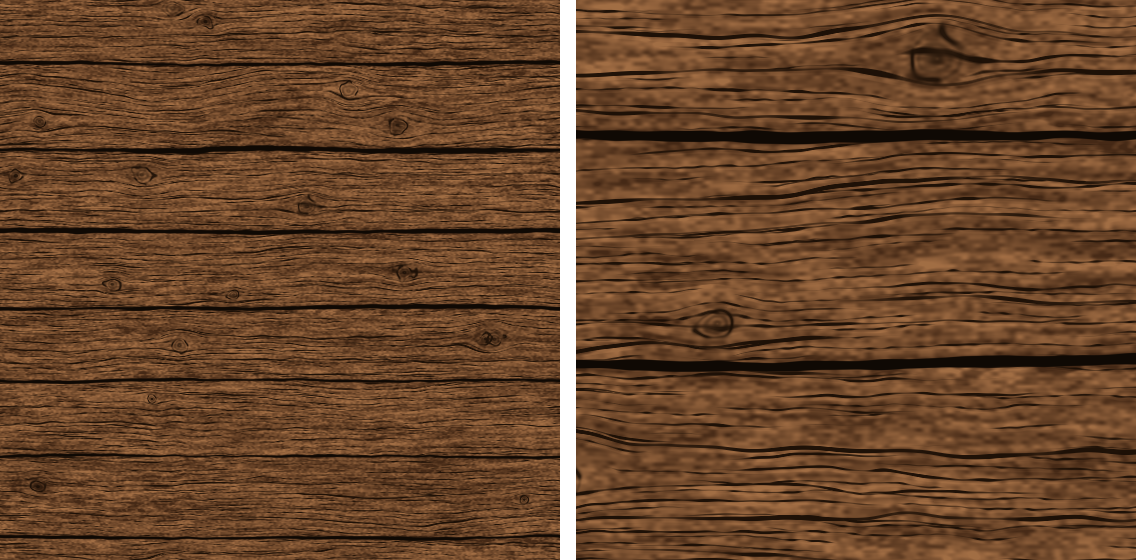
Left: the whole. Right: its middle third, enlarged.
Write a WebGL 1 fragment shader that draws this texture.

```glsl
precision highp float;
// Seven weathered brown timber planks with grain, cracks, knots and dark gaps; tiles both ways.

uniform vec2 u_resolution;

#define PLANKS 7.0
#define FIRST_SEAM 0.039
#define GAP_WIDTH 0.0023
#define KNOT_SIZE 0.0145
#define CRACK_WIDTH 0.0007
#define GRAIN_CONTRAST 1.0
#define WOOD_DARK vec3(0.27, 0.16, 0.085)
#define WOOD_LIGHT vec3(0.60, 0.405, 0.25)
#define CRACK_COLOR vec3(0.10, 0.055, 0.02)
#define GAP_COLOR vec3(0.06, 0.035, 0.015)

const float TAU = 6.2831853;

float hash(vec2 p) {
  vec3 q = fract(vec3(p.xyx) * 0.1031);
  q += dot(q, q.yzx + 33.33);
  return fract((q.x + q.y) * q.z);
}

// One row of noise, periodic along x, with its own random shift
float strand(float x, float cols, float row) {
  float q = (x + hash(vec2(row, cols))) * cols;
  float i = floor(q), f = q - i;
  f *= f * (3.0 - 2.0 * f);
  return mix(hash(vec2(mod(i, cols), row)), hash(vec2(mod(i + 1.0, cols), row)), f);
}

// Strands blended across the board
float grain(float x, float y, float cols, float rows, float seed) {
  float q = y * rows, i = floor(q), f = q - i;
  f *= f * (3.0 - 2.0 * f);
  return mix(strand(x, cols, i + seed), strand(x, cols, i + 1.0 + seed), f);
}

// Tapering splits, at most one in each row: x is the split, y its lit lower lip
vec2 cracks(float x, float y, float cols, float rows, float width, float cover, float seed, float px) {
  float q = y * rows, row = floor(q) + seed;
  float center = 0.3 + 0.4 * strand(x, cols * 2.0, row) + 0.1 * strand(x, cols * 10.0, row + 37.0);
  float d = (q - floor(q) - center) / rows;
  float opening = smoothstep(1.0 - cover, 1.2 - cover, strand(x, cols, row + 61.0));
  opening *= 0.3 + 0.7 * strand(x, cols * 9.0, row + 23.0);
  vec2 span = vec2(abs(d), abs(d + width + 0.0012));
  return opening * clamp((width * opening - span) / px + 0.5, 0.0, 1.0);
}

// Unevenly spaced, slightly wandering board joints
float seamHeight(float k, float x) {
  float id = mod(k, PLANKS);
  float level = FIRST_SEAM + k / PLANKS - 0.010 - 0.014 * cos(TAU * (k - 4.2) / PLANKS);
  return level + 0.006 * (strand(x, 5.0, id + 300.0) - 0.5)
               + 0.0022 * (strand(x, 37.0, id + 320.0) - 0.5);
}

float gapWidth(float k, float x) {
  float id = mod(k, PLANKS);
  float base = GAP_WIDTH * (1.0 + 0.4 * cos(TAU * (k - 4.4) / PLANKS));
  return base * (0.2 + 1.2 * strand(x, 6.0, id + 340.0) + 0.4 * strand(x, 60.0, id + 360.0));
}

void main() {
  vec2 p = gl_FragCoord.xy / u_resolution;
  float px = 1.0 / min(u_resolution.x, u_resolution.y);

  // Which plank, and how far to the nearest gap
  float plank = -1.0, gap = 1.0, v = 0.0;
  for (int n = -1; n <= 7; n++) {
    float k = float(n), s = seamHeight(k, p.x);
    gap = min(gap, abs(p.y - s) - gapWidth(k, p.x));
    if (p.y > s) { plank = k; v = p.y - s; }
  }
  float id = mod(plank, PLANKS), seed = id * 401.0 + 17.0;

  // Drifting grain direction
  float drift = mix(0.012, 0.04, hash(vec2(id, 5.0)));
  float g = v + drift * (grain(p.x, v, 4.0, 9.0, seed) - 0.5)
              + 0.003 * (grain(p.x, v, 17.0, 30.0, seed + 40.0) - 0.5);

  // Knots part the grain and leave cracked, ringed outlines
  float stain = 0.0;
  for (int n = 0; n < 3; n++) {
    vec2 key = vec2(id * 3.0 + float(n), 71.0);
    float present = step(0.2, hash(key + 9.0));
    float size = KNOT_SIZE * mix(0.45, 1.05, hash(key + 3.0));
    vec2 d = vec2(fract(p.x - hash(key) + 0.5) - 0.5, v - mix(0.025, 0.115, hash(key + 6.0))) / size;
    float r = length(d * vec2(0.85, 1.0)) * (0.65 + 0.7 * grain(p.x, v, 90.0, 90.0, seed + 90.0));
    g -= present * size * d.y * 0.8 * exp(-0.15 * d.x * d.x - 0.25 * d.y * d.y);
    float body = 1.0 - smoothstep(0.9, 1.2, r);
    float broken = smoothstep(0.25, 0.65, grain(p.x, v, 110.0, 110.0, seed + 190.0));
    float rim = exp(-40.0 * (r - 1.0) * (r - 1.0)) * broken;
    float core = (1.0 - smoothstep(0.2, 0.55, r)) * hash(key + 15.0);
    float rings = 0.5 + 0.5 * sin(r * 14.0);
    stain += present * (body * 0.3 * rings + rim * 0.7 + core * 0.7 + 0.07 * exp(-0.2 * r * r));
  }

  // Fibres, streaks, worn patches and fine roughness
  float worn = grain(p.x, v, 5.0, 22.0, seed + 110.0);
  float streak = grain(p.x, g, 8.0, 130.0, seed) - 0.5;
  float fibre = grain(p.x, g, 32.0, 290.0, seed + 50.0) - 0.5;
  float speckle = grain(p.x, v, 220.0, 420.0, seed + 70.0) - 0.5;
  float tone = 0.42 * streak + 0.62 * fibre + 0.62 * speckle + 0.22 * (worn - 0.5);
  float rough = smoothstep(0.45, 0.85, worn) * smoothstep(0.5, 0.75, grain(p.x, g, 60.0, 230.0, seed + 130.0));
  tone = 0.59 + GRAIN_CONTRAST * tone - 0.38 * rough + 0.08 * (hash(vec2(id, 8.0)) - 0.5);
  tone -= 0.3 * exp(-max(gap, 0.0) / 0.0025);

  // Splits with lit lips
  vec2 split = max(cracks(p.x, g, 4.0, 45.0, CRACK_WIDTH * 2.0, 0.55, seed + 150.0, px),
                   cracks(p.x, g, 9.0, 105.0, CRACK_WIDTH * 1.3, 0.6, seed + 210.0, px));
  split = max(split, 0.8 * cracks(p.x, g, 18.0, 170.0, CRACK_WIDTH, 0.5, seed + 270.0, px));
  tone += 0.2 * split.y;
  vec3 color = mix(WOOD_DARK, WOOD_LIGHT, clamp(tone, 0.0, 1.1));

  // Splits, knots and gaps
  color = mix(color, CRACK_COLOR, min(1.3 * split.x, 0.95));
  color = mix(color, CRACK_COLOR, clamp(stain, 0.0, 0.9));
  color = mix(GAP_COLOR, color, smoothstep(-0.5 * px, px, gap));
  gl_FragColor = vec4(color, 1.0);
}
```
